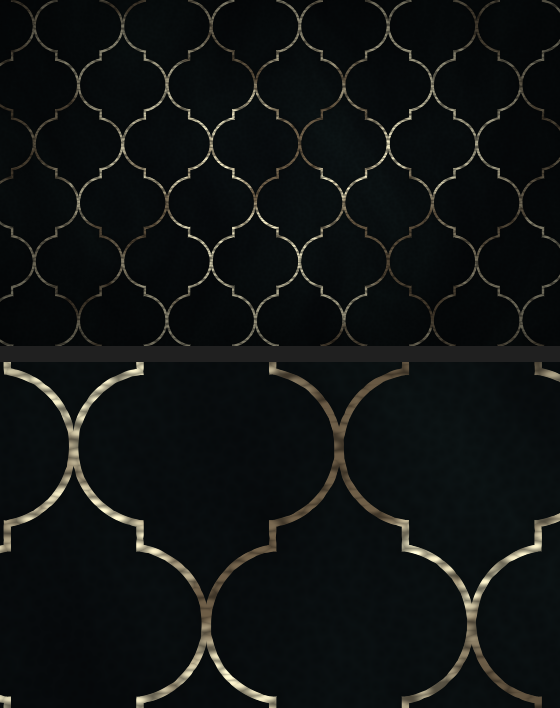
Top: the whole. Bottom: its middle third, enlarged.
A Shadertoy shader for this pattern:

```glsl
// Worn champagne-gold quatrefoil trellis on dark, clouded teal plaster.

const vec2 PERIOD = vec2(1.0, 1.330);   // lattice cell; a second tile sits at its corner

vec2 hash2(vec2 p) {
    vec3 q = fract(p.xyx * vec3(0.1031, 0.1030, 0.0973));
    q += dot(q, q.yzx + 33.33);
    return fract((q.xx + q.yz) * q.zy);
}

// Cellular noise: distance to the nearest scattered point.
float cellular(vec2 p) {
    vec2 cell = floor(p), f = fract(p);
    float nearest = 2.0;
    for (int y = -1; y <= 1; y++)
    for (int x = -1; x <= 1; x++) {
        vec2 o = vec2(x, y);
        nearest = min(nearest, length(o + hash2(cell + o) - f));
    }
    return nearest;
}

// Soft clouds from warped, layered sines, about 0 to 1.
float clouds(vec2 p) {
    float sum = 0.0, gain = 0.25;
    for (int i = 0; i < 5; i++) {
        p += 0.7 * sin(p.yx * 1.3 + float(i) * 1.7);
        sum += gain * sin(p.x) * sin(p.y + 0.8);
        p = mat2(0.8, 0.6, -0.6, 0.8) * p * 1.9;
        gain *= 0.6;
    }
    return clamp(0.5 + sum, 0.0, 1.0);
}

// Distance to the trellis centre line: round side lobes joined by square steps.
float trellis(vec2 p) {
    p = abs(mod(p + 0.5 * PERIOD, PERIOD) - 0.5 * PERIOD);
    vec2 q = p - 0.25 * PERIOD;          // half-turn symmetry about the step
    p = 0.25 * PERIOD + (q.y > 0.0 ? -q : q);
    float lobe = p.x > 0.25 ? abs(length(p - vec2(0.206, 0.0)) - 0.290) : 1.0;
    float stepLine = max(abs(p.x - 0.25), 0.287 - p.y);
    return min(lobe, stepLine);
}

void mainImage(out vec4 fragColor, in vec2 fragCoord) {
    vec2 centred = (fragCoord - 0.5 * iResolution.xy) / iResolution.x;
    vec2 p = centred * 6.329 + vec2(-0.2225, 0.3354);
    float pixel = 6.329 / iResolution.x;

    // Light falls off from the middle toward the corners.
    vec2 uv = fragCoord / iResolution.xy - 0.5;
    float light = exp(-5.0 * dot(uv, uv));

    // Plaster: broad stains, vertical drips and fine grain.
    float stain = clouds(p * vec2(1.5, 1.1) + 4.0);
    float drips = clouds(p * vec2(5.0, 1.6) + 9.0);
    float grain = cellular(p * 24.0);
    vec3 plaster = mix(vec3(0.019, 0.027, 0.034), vec3(0.050, 0.082, 0.083),
                       0.65 * stain * stain + 0.25 * drips);
    plaster *= mix(0.55, 1.25, light) * (0.88 + 0.24 * grain);

    // Metal: tarnished stretches, brushed flecks and bright glints.
    float polish = smoothstep(0.25, 0.65, clouds(p * 1.8 + 2.0));
    float fleck = cellular(p * vec2(13.0, 32.0));
    vec3 metal = mix(vec3(0.34, 0.29, 0.22), vec3(0.67, 0.65, 0.55), polish);
    metal *= mix(1.15, 0.65, smoothstep(0.25, 0.85, fleck));
    metal += vec3(0.24, 0.23, 0.19) * polish * light * smoothstep(0.45, 0.1, fleck);
    metal *= mix(0.38, 1.12, light);

    // Soft contact shadow, then the line with slightly chipped edges.
    float d = trellis(p);
    plaster *= 1.0 - 0.25 * exp(-d * 28.0);
    float halfWidth = 0.0140 - 0.0025 * smoothstep(0.4, 0.9, cellular(p * 19.0));
    float line = smoothstep(0.6 * pixel, -0.6 * pixel, d - halfWidth);
    fragColor = vec4(mix(plaster, metal, line), 1.0);
}
```
